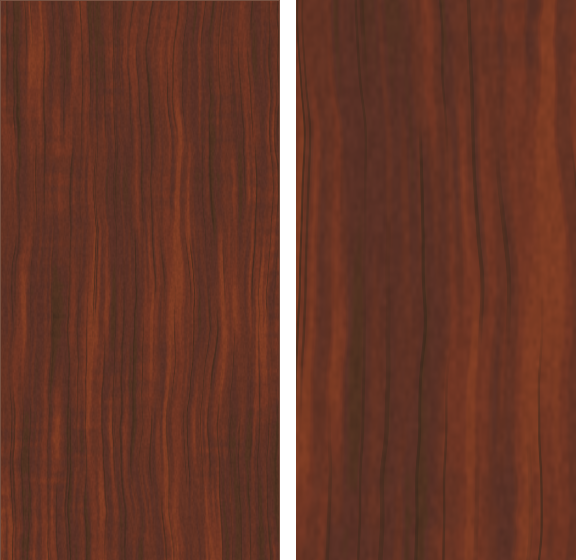
Left: the whole. Right: its middle third, enlarged.
This texture is drawn by a Shadertoy shader. Its source:

```glsl
// Reddish-brown wood veneer with an upright, gently wavering grain.
// Stretched noise sets the streaks, repeated one-sided lines make the dark
// veins, and faint cross figure and pores break up the surface.

const vec3 VEIN_BROWN = vec3(0.255, 0.170, 0.115);
const vec3 DARK_BROWN = vec3(0.322, 0.196, 0.130);
const vec3 UMBER      = vec3(0.352, 0.190, 0.148);
const vec3 CHESTNUT   = vec3(0.392, 0.200, 0.140);
const vec3 RUST       = vec3(0.440, 0.210, 0.140);
const vec3 COPPER     = vec3(0.495, 0.236, 0.140);
const vec3 PALE_EDGE  = vec3(0.470, 0.320, 0.260);

const float BASE_TONE   = 0.525;
const float VEIN_WIDTH  = 0.0026;  // in canvas widths
const float VEIN_DEPTH  = 0.75;
const float SHADE_DEPTH = 0.20;
const float PORE_DEPTH  = 0.045;
const float EDGE_WIDTH  = 0.0035;

float hash(vec2 p) {
    vec3 q = fract(p.xyx * 0.1031);
    q += dot(q, q.yzx + 33.33);
    return fract((q.x + q.y) * q.z);
}

// Value noise centred on zero
float noise(vec2 p) {
    vec2 cell = floor(p), f = fract(p);
    f = f * f * (3.0 - 2.0 * f);
    float low  = mix(hash(cell), hash(cell + vec2(1, 0)), f.x);
    float high = mix(hash(cell + vec2(0, 1)), hash(cell + vec2(1, 1)), f.x);
    return mix(low, high, f.y) - 0.5;
}

// Sideways drift of the grain along the board
float grainDrift(vec2 p) {
    return 0.030 * noise(p * vec2(4.0, 2.3) + 11.0)
         + 0.017 * noise(p * vec2(8.0, 6.0) + 47.0)
         + 0.005 * noise(p * vec2(16.0, 17.0) + 83.0);
}

// Broad bands down to fine fibres
float streaks(vec2 g) {
    return 0.20 * noise(g * vec2(5.5, 0.9) + 5.0)
         + 0.46 * noise(g * vec2(19.0, 1.4) + 31.0)
         + 0.60 * noise(g * vec2(47.0, 2.2) + 59.0)
         + 0.38 * noise(g * vec2(112.0, 4.5) + 91.0);
}

// x: thin dark line, y: soft shade trailing off to its right
vec2 veins(vec2 g, float count, float seed, float pixel) {
    float q = g.x * count + seed;
    float id = floor(q), f = fract(q);
    float centre = 0.20 + 0.35 * hash(vec2(id, seed));
    float offset = (f - centre) / count;
    float presence = smoothstep(-0.05, 0.25, noise(vec2(id * 7.3, g.y * 3.2 + seed)));
    float halfWidth = VEIN_WIDTH * (0.4 + 0.6 * hash(vec2(id, seed + 9.0)));
    float line = 1.0 - smoothstep(halfWidth - 0.5 * pixel, halfWidth + 0.7 * pixel, abs(offset));
    float fade = clamp((1.0 - f) / (1.0 - centre), 0.0, 1.0);
    float shade = smoothstep(-pixel, pixel, offset) * fade * fade;
    return vec2(line, shade) * presence;
}

vec3 woodColour(float tone) {
    vec3 c = mix(VEIN_BROWN, DARK_BROWN, smoothstep(-0.25, 0.14, tone));
    c = mix(c, UMBER,    smoothstep(0.16, 0.35, tone));
    c = mix(c, CHESTNUT, smoothstep(0.35, 0.54, tone));
    c = mix(c, RUST,     smoothstep(0.54, 0.70, tone));
    return mix(c, COPPER, smoothstep(0.70, 0.88, tone));
}

void mainImage(out vec4 fragColor, in vec2 fragCoord) {
    float pixel = 1.0 / iResolution.x;
    vec2 p = fragCoord * pixel;
    vec2 size = iResolution.xy * pixel;
    vec2 g = vec2(p.x + grainDrift(p), p.y);

    float tone = BASE_TONE + streaks(g);

    // Two densities of veins
    float ink = 0.0;
    for (int i = 0; i < 2; i++) {
        float layer = float(i);
        vec2 v = veins(g, 14.0 + 17.0 * layer, 3.7 + 20.0 * layer, pixel);
        tone -= SHADE_DEPTH * v.y * (1.0 - 0.3 * layer);
        ink = max(ink, v.x * (1.0 - 0.25 * layer));
    }

    // Cross figure
    float figurePatch = smoothstep(-0.2, 0.3, noise(p * vec2(5.0, 3.0) + 70.0));
    tone += 0.26 * figurePatch * noise(p * vec2(10.0, 46.0) + 23.0);

    vec3 colour = mix(woodColour(tone), VEIN_BROWN, VEIN_DEPTH * ink);

    // Short upright pores
    float pores = noise(p * vec2(230.0, 80.0) + 13.0) + 0.6 * noise(p * vec2(150.0, 150.0) + 37.0);
    colour *= 1.0 + 2.0 * PORE_DEPTH * pores;

    // Thin pale rim on the sides and top
    float rim = min(min(p.x, size.x - p.x), size.y - p.y);
    colour = mix(PALE_EDGE, colour, smoothstep(EDGE_WIDTH - 0.5 * pixel, EDGE_WIDTH + 0.5 * pixel, rim));

    fragColor = vec4(colour, 1.0);
}
```
